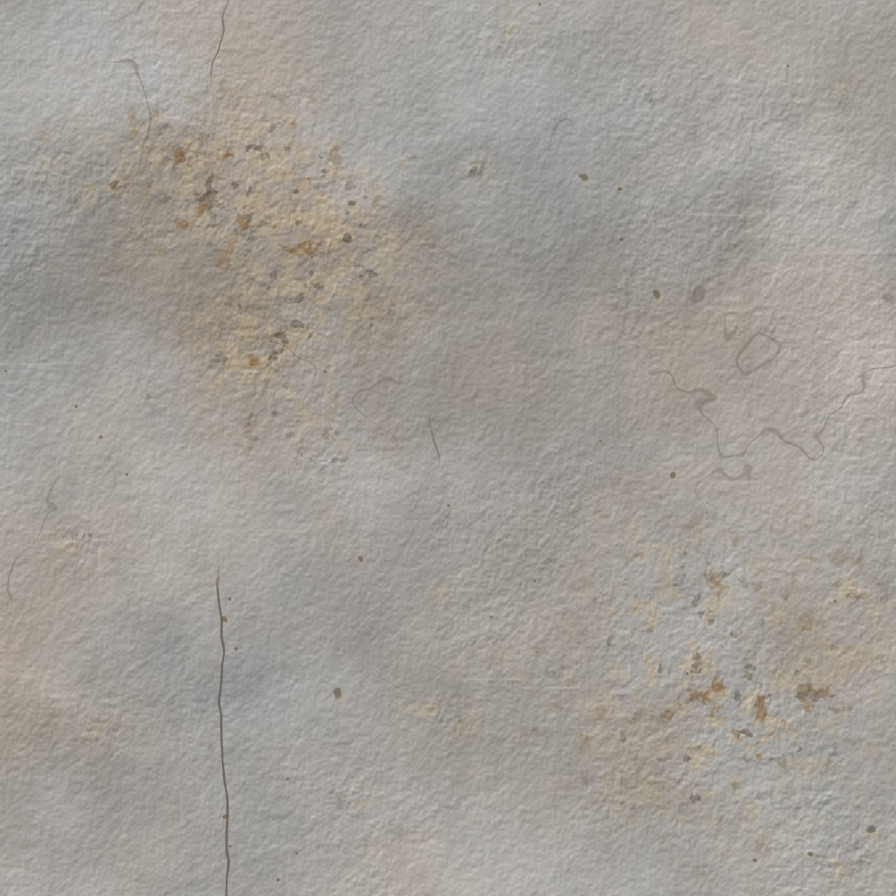
This texture is drawn by a Shadertoy shader. Its source:

```glsl
// Weathered grey plaster wall with brown stains, ochre grit, pits and fine cracks.

const vec3 PLASTER = vec3(0.630, 0.614, 0.592);
const vec3 STAIN   = vec3(0.560, 0.510, 0.445);
const vec3 OCHRE   = vec3(0.710, 0.645, 0.530);
const vec3 RUST    = vec3(0.500, 0.370, 0.230);
const vec3 CREVICE = vec3(0.370, 0.335, 0.295);
const vec3 BLOOM   = vec3(0.690, 0.695, 0.705);
const vec3 DUSK    = vec3(0.550, 0.520, 0.505);
const vec3 CHALK   = vec3(0.740, 0.720, 0.680);
const vec2 LIGHT   = vec2(-0.5, 0.86);
const float CLOUD_CONTRAST = 0.22;
const float RELIEF_CONTRAST = 0.27;
const float RELIEF_STEP = 0.0024;
const int PITS = 34;
const int CHIPS = 22;
const int SCRATCHES = 13;

float hash(vec2 p) {
    vec3 q = fract(vec3(p.xyx) * 0.1031);
    q += dot(q, q.yzx + 33.33);
    return fract((q.x + q.y) * q.z);
}

vec2 hash2(float n) {
    return vec2(hash(vec2(n, 3.7)), hash(vec2(n, 19.1)));
}

float noise(vec2 p) {
    vec2 i = floor(p), f = fract(p);
    f = f * f * (3.0 - 2.0 * f);
    return mix(mix(hash(i), hash(i + vec2(1, 0)), f.x),
               mix(hash(i + vec2(0, 1)), hash(i + vec2(1, 1)), f.x), f.y);
}

float fbm(vec2 p) {
    float sum = 0.0, amp = 0.533;
    for (int i = 0; i < 4; i++) {
        sum += amp * noise(p);
        p = mat2(1.6, 1.2, -1.2, 1.6) * p + 17.3;
        amp *= 0.5;
    }
    return sum;
}

float blob(vec2 p, vec2 center, vec2 radius) {
    vec2 q = (p - center) / radius;
    return exp(-dot(q, q));
}

// Trowel grain plus flaked terraces where the wall is rough
float height(vec2 p, float rough) {
    float grain = 0.38 * noise(p * 95.0) + 0.42 * noise(p.yx * 185.0 + 7.0)
                + 0.26 * noise(p * 340.0 + 31.0);
    float flakes = smoothstep(0.44, 0.58, fbm(p * 42.0 + 5.0));
    return grain * (0.8 + 0.35 * rough) + 0.33 * rough * flakes;
}

// Wandering vertical crack between two heights
float crack(vec2 p, float x, float low, float high, float width, float px) {
    float wander = (noise(vec2(p.y * 11.0, x * 90.0)) - 0.5) * 0.026
                 + (noise(vec2(p.y * 55.0, x * 70.0)) - 0.5) * 0.009;
    float d = abs(p.x - x - wander);
    float ends = smoothstep(low, low + 0.03, p.y) * smoothstep(high, high - 0.05, p.y);
    float w = width * (0.5 + noise(p * 60.0));
    return ends * (1.0 - smoothstep(w * 0.4, w + px, d));
}

void mainImage(out vec4 fragColor, in vec2 fragCoord) {
    vec2 p = fragCoord / iResolution.y;
    float px = 1.0 / iResolution.y;
    vec2 warp = vec2(fbm(p * 7.0), fbm(p * 7.0 + 40.0)) - 0.5;
    vec2 w = p + warp * 0.22;

    // Broad clouds, warm and cool drift, rain streaks
    float cloud = fbm(w * vec2(3.2, 4.4) + 2.0) - 0.5;
    float mottle = fbm(p * 17.0 + 60.0) - 0.5;
    float streak = noise(vec2(p.x * 85.0, p.y * 5.0)) - 0.5;
    float warmth = fbm(w * 3.5 + 90.0) - 0.5;
    vec3 col = PLASTER + cloud * CLOUD_CONTRAST + mottle * 0.085 + streak * 0.014;
    col += warmth * vec3(0.07, 0.0, -0.07);
    col = mix(col, DUSK, 0.45 * blob(w, vec2(0.52, 0.41), vec2(0.24, 0.10)));

    // Pale mineral blooms
    float bloom = blob(w, vec2(0.16, 0.92), vec2(0.08, 0.06))
                + blob(w, vec2(0.39, 0.51), vec2(0.07, 0.05));
    col = mix(col, BLOOM, 0.5 * bloom);

    // Brown stains and small chipped patches
    float stain = blob(w, vec2(0.26, 0.81), vec2(0.16, 0.08))
                + blob(w, vec2(0.32, 0.65), vec2(0.10, 0.13))
                + blob(w, vec2(0.82, 0.22), vec2(0.15, 0.15));
    stain = min(stain, 1.0);
    float chips = 0.0;
    for (int i = 0; i < CHIPS; i++) {
        vec2 size = 0.010 + 0.017 * hash2(float(i) + 200.0);
        chips += blob(p + warp * 0.06, hash2(float(i) + 70.0), size);
    }
    col = mix(col, STAIN, stain * smoothstep(0.28, 0.72, fbm(p * 11.0 + 8.0)) * 0.62);

    // Ochre grit, rust and dark crevices
    float worn = min(stain + 0.75 * chips, 1.0);
    float grit = smoothstep(0.50, 0.64, fbm(p * 62.0 + 3.0));
    float rust = smoothstep(0.68, 0.79, fbm(p * 40.0 + 120.0));
    float crevice = smoothstep(0.66, 0.77, fbm(p * 72.0 + 77.0));
    col = mix(col, OCHRE, worn * grit * 0.55);
    col = mix(col, RUST, stain * rust * 0.65);
    col = mix(col, CREVICE, worn * crevice * 0.55);

    // Relief lit from the upper left
    float rough = clamp(worn + smoothstep(0.46, 0.66, fbm(w * 5.0 + 25.0)) * 0.65, 0.0, 1.0);
    float slope = height(p, rough) - height(p + LIGHT * RELIEF_STEP, rough);
    col += slope * RELIEF_CONTRAST;

    // Pits with a lit lower rim
    for (int i = 0; i < PITS; i++) {
        float n = float(i);
        float r = mix(0.0012, 0.0058, pow(hash(vec2(n, 51.0)), 3.0));
        vec2 q = p - hash2(n + 11.0) + (vec2(noise(p * 160.0), noise(p * 160.0 + 9.0)) - 0.5) * r;
        float rim = 1.0 - smoothstep(r, r * 1.5 + px, length(q + LIGHT * r * 0.7));
        float pit = 1.0 - smoothstep(r * 0.6, r + px, length(q));
        col = mix(col, OCHRE, rim * 0.4);
        col = mix(col, CREVICE, pit * 0.65);
    }

    // Chalky scratches, mostly level
    for (int i = 0; i < SCRATCHES; i++) {
        float n = float(i);
        float tilt = (hash(vec2(n, 81.0)) - 0.5) * (i % 4 == 0 ? 1.4 : 0.08);
        vec2 q = mat2(cos(tilt), -sin(tilt), sin(tilt), cos(tilt)) * (p - hash2(n + 301.0));
        float reach = mix(0.02, 0.09, hash(vec2(n, 93.0)));
        float line = 1.0 - smoothstep(0.0004, 0.0012 + px, abs(q.y));
        line *= smoothstep(reach, reach * 0.5, abs(q.x)) * smoothstep(0.25, 0.7, noise(p * 70.0));
        col = mix(col, CHALK, line * 0.5);
    }

    // Long crack, short cracks and faint hairlines
    float cracks = crack(p, 0.25, -0.10, 0.38, 0.0011, px)
                 + 0.7 * crack(p, 0.248, 0.90, 1.02, 0.0009, px)
                 + 0.6 * crack(p, 0.485, 0.47, 0.55, 0.0008, px);
    float vein = 1.0 - smoothstep(0.001, 0.006 + px, abs(fbm(p * 6.0 + 150.0) - 0.5));
    cracks += 0.4 * vein * smoothstep(0.52, 0.68, fbm(p * 5.0 + 210.0));
    col = mix(col, CREVICE, min(cracks, 1.0) * 0.75);

    fragColor = vec4(clamp(col, 0.0, 1.0), 1.0);
}
```
